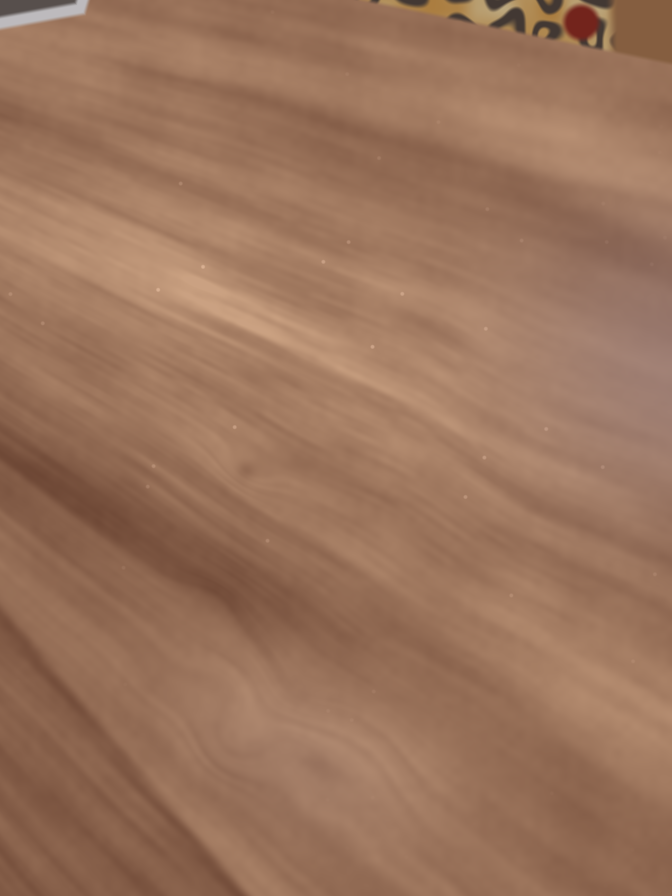
A WebGL 2 fragment shader for this texture:

```glsl
#version 300 es
precision highp float;
// Softly focused wooden table top with fanning grain, board seams and window sheen.

uniform vec2 u_resolution;
out vec4 fragColor;

float hash(vec2 p) {
  p = fract(p * vec2(0.1031, 0.1137));
  p += dot(p, p.yx + 33.33);
  return fract((p.x + p.y) * p.x * 7.31 + p.y * 91.7);
}

float noise(vec2 p) {
  vec2 i = floor(p), f = fract(p);
  f = f * f * (3.0 - 2.0 * f);
  return mix(mix(hash(i), hash(i + vec2(1, 0)), f.x),
             mix(hash(i + vec2(0, 1)), hash(i + vec2(1, 1)), f.x), f.y);
}

float signedNoise(vec2 p) { return 2.0 * noise(p + 40.0) - 1.0; }

// Soft ellipse whose long axis follows the boards
float glow(vec2 p, vec2 centre, vec2 size) {
  vec2 d = mat2(0.88, 0.47, -0.47, 0.88) * (p - centre);
  d = vec2(dot(p - centre, vec2(0.88, -0.47)), dot(p - centre, vec2(0.47, 0.88))) / size;
  return exp(-dot(d, d));
}

// Broad light and shade across the table
float lighting(vec2 p) {
  float k = 0.53;
  k += 0.27 * glow(p, vec2(0.36, 0.84), vec2(0.60, 0.13));
  k += 0.15 * glow(p, vec2(0.05, 0.93), vec2(0.25, 0.06));
  k += 0.32 * glow(p, vec2(0.54, 0.23), vec2(0.30, 0.12));
  k += 0.22 * glow(p, vec2(0.82, 1.16), vec2(0.40, 0.09));
  k += 0.12 * glow(p, vec2(0.90, 0.32), vec2(0.30, 0.10));
  k -= 0.25 * glow(p, vec2(0.00, 1.11), vec2(0.20, 0.08));
  k -= 0.28 * glow(p, vec2(0.87, 1.00), vec2(0.32, 0.05));
  k -= 0.24 * glow(p, vec2(0.42, 0.43), vec2(0.42, 0.07));
  k -= 0.22 * glow(p, vec2(0.02, 0.65), vec2(0.25, 0.06));
  k -= 0.16 * glow(p, vec2(0.95, 0.02), vec2(0.40, 0.12));
  return k;
}

// Streaks at several widths, running along the fan
float grain(vec2 g, float focus) {
  float k = 0.20 * signedNoise(g * vec2(1.3, 15.0));
  k += 0.15 * signedNoise(g * vec2(2.5, 42.0) + 7.0);
  k += 0.12 * signedNoise(g * vec2(4.0, 95.0) + 19.0);
  k += 0.08 * focus * signedNoise(g * vec2(16.0, 210.0) + 31.0);
  return k;
}

// Printed cloth seen beyond the far edge
vec3 cloth(vec2 p) {
  vec2 q = p * 15.0 + 0.5 * vec2(noise(p * 22.0), noise(p * 22.0 + 9.0));
  float ring = abs(length(fract(q) - 0.5) - 0.28);
  vec3 c = mix(vec3(0.74, 0.66, 0.50), vec3(0.66, 0.47, 0.22), noise(p * 28.0));
  c = mix(c, vec3(0.26, 0.22, 0.20), 1.0 - smoothstep(0.05, 0.17, ring));
  c = mix(c, vec3(0.45, 0.14, 0.11), 1.0 - smoothstep(0.020, 0.032, length(p - vec2(0.865, 1.30))));
  return mix(c, vec3(0.52, 0.37, 0.25), smoothstep(0.90, 0.92, p.x));
}

void main() {
  vec2 p = gl_FragCoord.xy / u_resolution.x;
  float top = u_resolution.y / u_resolution.x;
  p.y += 1.3333 - top;

  // Grain coordinates: distance along and slope from a far point
  vec2 ray = p - vec2(-1.4, 1.7);
  vec2 g = vec2(length(ray), ray.y / ray.x);
  float burl = glow(p, vec2(0.45, 0.20), vec2(0.20, 0.11));
  float knot = glow(p, vec2(0.37, 0.63), vec2(0.045, 0.025));
  float eye = glow(p, vec2(0.32, 0.445), vec2(0.05, 0.03));
  g.y += 0.006 * signedNoise(p * 5.0) + 0.05 * burl * signedNoise(p * 9.0);
  g.y += 0.018 * knot - 0.018 * eye;

  // Wood tone; focus is sharpest in the middle
  float focus = glow(p, vec2(0.45, 0.78), vec2(0.60, 0.35));
  float k = lighting(p) + grain(g, focus) * mix(0.65, 1.1, focus);
  k += 0.05 * signedNoise(p * 14.0) + 0.025 * signedNoise(p * 75.0);
  k -= 0.22 * glow(p, vec2(0.365, 0.632), vec2(0.014, 0.012));
  k -= 0.10 * eye + 0.16 * glow(p, vec2(0.48, 0.19), vec2(0.04, 0.015));

  // Board seams
  float farSeam = g.y + 0.289;
  k -= 0.20 * exp(-pow(farSeam / 0.009, 2.0)) * smoothstep(0.05, 0.3, p.x);
  float nearSeam = dot(p - vec2(0.0, 0.42), vec2(0.76, 0.65));
  k -= 0.26 * (1.0 - smoothstep(-0.015, 0.015, nearSeam));
  k -= 0.24 * exp(-pow(nearSeam / 0.012, 2.0));

  vec3 color = mix(vec3(0.42, 0.27, 0.20), vec3(0.76, 0.60, 0.48), clamp(k, -0.1, 1.1));

  // Cool sheen at the right and a faint haze near the burl
  float sheen = glow(p, vec2(1.02, 0.78), vec2(0.24, 0.20));
  color = mix(color, vec3(0.60, 0.49, 0.48), 0.65 * sheen + 0.15 * burl);

  // Sparse dust
  vec2 cell = floor(p * 24.0);
  vec2 spot = 0.25 + 0.5 * vec2(hash(cell + 3.0), hash(cell + 8.0));
  float dust = step(0.95, hash(cell + 60.0)) * focus;
  color += 0.13 * dust * (1.0 - smoothstep(0.03, 0.10, length(fract(p * 24.0) - spot)));

  // Things beyond and on the far edge
  float edge = p.y - 1.333 + 0.207 * (p.x - 0.54);
  color = mix(color, cloth(p), smoothstep(-0.004, 0.005, edge));
  float tray = max(p.x - 0.125 - 0.3 * (p.y - 1.31), 1.29 + 0.18 * p.x - p.y);
  vec3 trayColor = mix(vec3(0.34, 0.31, 0.30), vec3(0.74, 0.73, 0.74), smoothstep(-0.022, -0.014, tray));
  color = mix(color, trayColor, 1.0 - smoothstep(-0.004, 0.004, tray));

  fragColor = vec4(color, 1.0);
}
```
